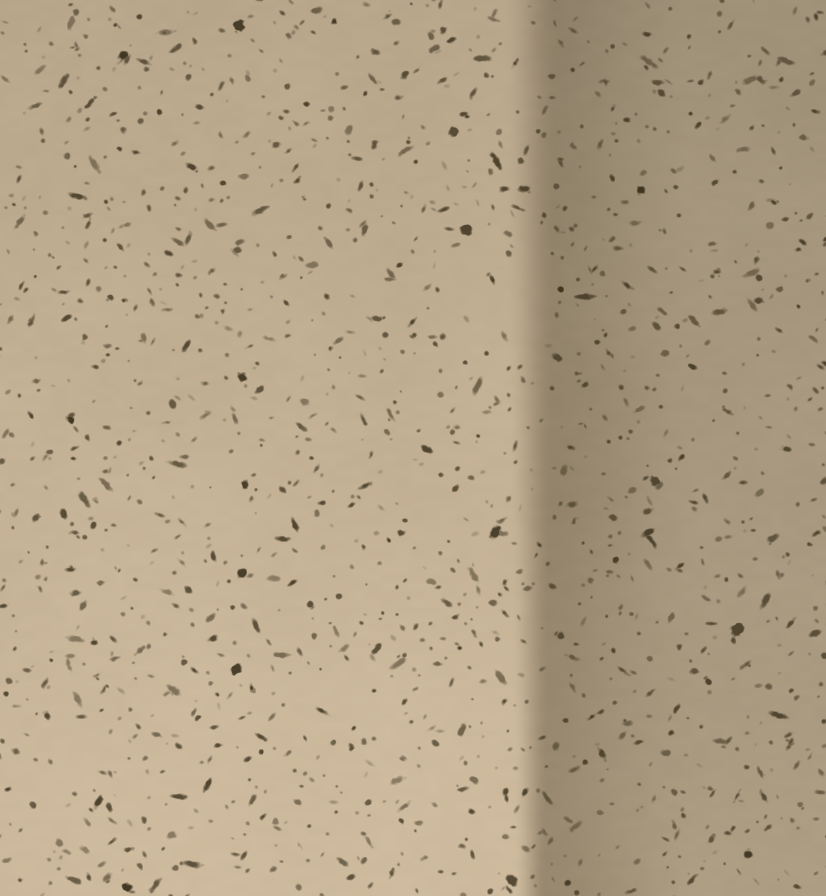
This texture is drawn by a Shadertoy shader. Its source:

```glsl
const vec3 WALL_TOP = vec3(0.725, 0.655, 0.550);
const vec3 WALL_BOTTOM = vec3(0.810, 0.735, 0.622);
const vec3 SHADE_DEEP = vec3(0.575, 0.515, 0.420);
const vec3 SHADE_OPEN = vec3(0.655, 0.595, 0.497);
const vec3 SPECK = vec3(0.240, 0.200, 0.120);
const float CREASE_X = 0.592;

float hash(vec2 p) {
    return fract(sin(dot(p, vec2(127.1, 311.7))) * 43758.5453);
}

vec2 hash2(vec2 p) {
    return vec2(hash(p), hash(p + 37.4));
}

float noise(vec2 p) {
    vec2 i = floor(p), f = fract(p);
    f = f * f * (3.0 - 2.0 * f);
    float low = mix(hash(i), hash(i + vec2(1, 0)), f.x);
    float high = mix(hash(i + vec2(0, 1)), hash(i + vec2(1, 1)), f.x);
    return mix(low, high, f.y);
}

// Approximate signed distance to an ellipse turned by an angle
float ellipse(vec2 p, vec2 radii, float angle) {
    float c = cos(angle), s = sin(angle);
    vec2 q = vec2(c * p.x + s * p.y, c * p.y - s * p.x);
    return (length(q / radii) - 1.0) * radii.y;
}

// Scattered elongated flecks, one candidate per jittered cell
float flecks(vec2 p, float cell, float chance, float size, float stretch, float faint, float seed) {
    float cover = 0.0;
    vec2 home = floor(p / cell);
    float ragged = (noise(p * 260.0 + seed) - 0.5) * size * 0.7;
    for (int y = -1; y <= 1; y++) {
        for (int x = -1; x <= 1; x++) {
            vec2 id = home + vec2(x, y);
            vec2 key = id + seed;
            vec2 offset = p - (id + hash2(key)) * cell;
            float density = chance * (0.6 + 0.8 * noise(id * cell * 14.0 + seed));
            if (hash(key + 11.3) > density) continue;

            vec2 shape = hash2(key + 5.7);
            float width = size * mix(0.65, 1.3, shape.x * shape.x);
            float ratio = 1.0 + stretch * shape.y * shape.y;
            float angle = (hash(key + 19.1) - 0.5) * 2.6;
            float d = ellipse(offset, width * vec2(ratio, 1.0), angle) + ragged;
            float ink = mix(faint, 1.0, hash(key + 23.9));
            cover = max(cover, ink * (1.0 - smoothstep(-0.0014, 0.0014, d)));
        }
    }
    return cover;
}

// Lit wall on the left, a soft crease, and the shaded wall on the right
vec3 wall(vec2 p) {
    vec3 lit = mix(WALL_BOTTOM, WALL_TOP, smoothstep(-0.1, 1.1, p.y));
    float recovery = smoothstep(0.0, 0.2, p.x - CREASE_X);
    vec3 shade = mix(SHADE_DEEP, SHADE_OPEN, recovery);
    shade *= mix(1.04, 0.96, p.y);
    float softness = mix(0.018, 0.032, p.y);
    float side = smoothstep(-softness, softness, p.x - CREASE_X);
    return mix(lit, shade, side);
}

void mainImage(out vec4 fragColor, in vec2 fragCoord) {
    vec2 p = fragCoord / iResolution.y;
    vec3 color = wall(p);

    // Broad mottling and fine surface grain
    color += 0.016 * (noise(p * 9.0) - 0.5);
    color += 0.012 * (noise(p * vec2(60.0, 110.0)) - 0.5);

    // Faint dust, medium flecks and a few large spots
    float dust = flecks(p, 0.021, 0.42, 0.0017, 1.6, 0.25, 3.0);
    float chips = flecks(p, 0.029, 0.62, 0.0027, 2.2, 0.5, 71.0);
    float spots = flecks(p, 0.110, 0.30, 0.0050, 0.6, 0.8, 143.0);
    float ink = max(max(dust * 0.75, chips * 0.88), spots);

    fragColor = vec4(mix(color, SPECK, ink), 1.0);
}
```
